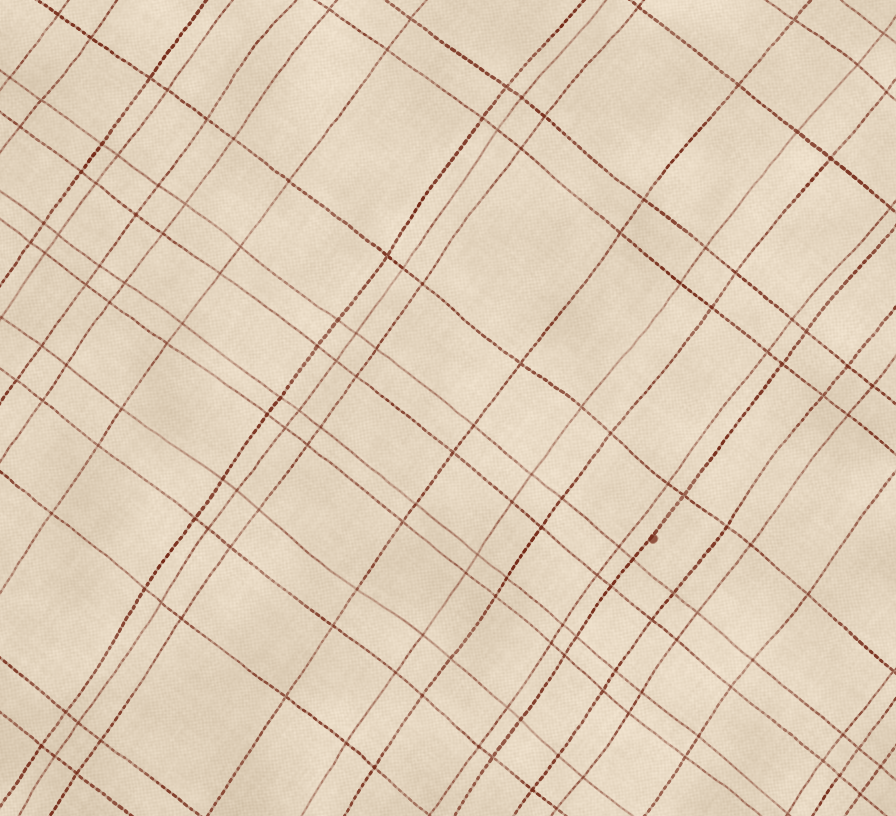
A Shadertoy shader for this texture:

```glsl
#define TILT 0.6405
#define WEFT_REPEAT 84.9
#define WARP_REPEAT 73.4
#define STITCH 0.78
#define THREAD_RADIUS 0.17
#define WOBBLE 0.55
#define WEAVE_PITCH 0.56
#define LINEN_LIGHT vec3(0.925, 0.868, 0.785)
#define LINEN_DARK vec3(0.80, 0.73, 0.63)
#define THREAD_RED vec3(0.46, 0.16, 0.09)

// Stripe offsets inside one repeat, in percent of the canvas width
const float weftStripes[10] = float[10](
    0.0, 4.6, 23.1, 32.0, 35.8, 42.7, 45.2, 54.0, 58.9, 68.4);
const float warpStripes[11] = float[11](
    0.0, 8.5, 12.9, 21.1, 23.3, 28.8, 32.4, 40.4, 53.7, 55.9, 59.0);

float hash(vec2 p) {
    vec3 q = fract(p.xyx * vec3(0.1031, 0.1030, 0.0973));
    q += dot(q, q.yzx + 33.33);
    return fract((q.x + q.y) * q.z);
}

float noise(vec2 p) {
    vec2 cell = floor(p), f = fract(p);
    f = f * f * (3.0 - 2.0 * f);
    return mix(mix(hash(cell), hash(cell + vec2(1, 0)), f.x),
               mix(hash(cell + vec2(0, 1)), hash(cell + vec2(1, 1)), f.x), f.y);
}

float fbm(vec2 p) {
    float sum = 0.0, gain = 0.5;
    for (int i = 0; i < 4; i++) {
        sum += gain * noise(p);
        p = p * 2.03 + 17.1;
        gain *= 0.5;
    }
    return sum / 0.9375;
}

// Coverage of one repeating row of running stitches
float stitchedLine(float across, float along, float period, float seed, float pixel) {
    float repeatId = round(across / period);
    float id = seed + 31.0 * repeatId;
    float d = across - repeatId * period;
    d += WOBBLE * (noise(vec2(along * 0.09, id * 3.7)) - 0.5);
    d += 0.12 * (noise(vec2(along * 0.7, id * 5.3)) - 0.5);

    // Each stitch is a capsule of slightly varying length and weight
    float t = along / STITCH + 7.0 * hash(vec2(id, 2.0));
    float stitchId = floor(t);
    float halfLength = STITCH * mix(0.10, 0.24, hash(vec2(stitchId, id)));
    float alongStitch = abs(fract(t) - 0.5) * STITCH;
    float capsule = length(vec2(max(alongStitch - halfLength, 0.0), d));
    float weight = mix(0.68, 1.1, hash(vec2(id, 9.0)));
    weight *= mix(0.8, 1.15, noise(vec2(along * 0.16, id)));
    float radius = THREAD_RADIUS * weight;
    float stitch = 1.0 - smoothstep(radius - 0.6 * pixel, radius + 0.6 * pixel, capsule);
    float strand = 1.0 - smoothstep(0.02, 0.12 + pixel, abs(d));
    float fade = mix(0.6, 1.0, noise(vec2(along * 0.23, id + 50.0)));
    return max(stitch * min(weight, 1.0), 0.45 * strand) * fade;
}

// Plain weave, slubs and uneven toning
vec3 linen(vec2 p, vec2 cloth) {
    vec2 yarn = cloth + 0.25 * vec2(noise(cloth * 0.5), noise(cloth * 0.5 + 40.0));
    vec2 wave = sin(yarn * 6.2832 / WEAVE_PITCH);
    float weave = wave.x * wave.y * mix(0.4, 1.0, noise(cloth * 0.6));
    float slub = noise(cloth * vec2(0.35, 3.2)) + noise(cloth * vec2(3.2, 0.35)) - 1.0;
    float grain = noise(p * 4.5) - 0.5;
    float blotch = fbm(p * 0.11) - 0.5;
    float cornerShade = smoothstep(55.0, 125.0, length(p - vec2(75.0, 25.0)));
    float shade = 0.25 + 0.75 * blotch + 0.33 * cornerShade
                + 0.17 * weave + 0.14 * slub + 0.20 * grain;
    return mix(LINEN_LIGHT, LINEN_DARK, clamp(shade, -0.15, 1.0));
}

void mainImage(out vec4 fragColor, in vec2 fragCoord) {
    // Percent of canvas width, measured down from the top edge
    float pixel = 100.0 / iResolution.x;
    vec2 p = vec2(fragCoord.x, iResolution.y - fragCoord.y) * pixel;
    float c = cos(TILT), s = sin(TILT);
    vec2 cloth = vec2(c * p.x + s * p.y, c * p.y - s * p.x);

    // The cloth lies with a gentle bow and uneven tension
    vec2 bow = vec2(0.00054 * cloth.y * cloth.y,
                    0.00038 * (cloth.x - 31.0) * (cloth.x - 31.0) - 0.5);
    vec2 tension = vec2(noise(cloth * 0.075), noise(cloth * 0.075 + 20.0)) - 0.5;
    vec2 lay = cloth - bow + 0.9 * tension;

    float bare = 1.0;
    for (int i = 0; i < 10; i++)
        bare *= 1.0 - stitchedLine(lay.y + 25.4 - weftStripes[i], lay.x,
                                   WEFT_REPEAT, float(i) + 1.0, pixel);
    for (int i = 0; i < 11; i++)
        bare *= 1.0 - stitchedLine(lay.x + 2.5 - warpStripes[i], lay.y,
                                   WARP_REPEAT, float(i) + 201.0, pixel);

    // A small snagged knot
    float knot = length(p - vec2(72.9, 60.2)) + 0.4 * (noise(p * 3.0) - 0.5);
    bare *= mix(0.25, 1.0, smoothstep(0.35, 0.35 + 2.0 * pixel, knot));

    vec3 color = mix(THREAD_RED, linen(p, cloth), bare);
    fragColor = vec4(color, 1.0);
}
```
